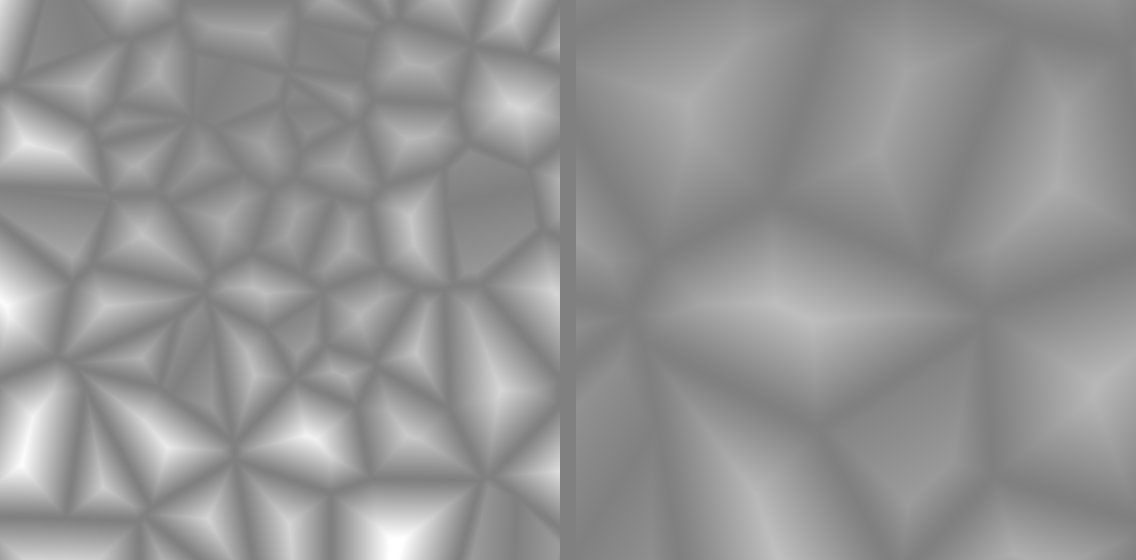
Left: the whole. Right: its middle third, enlarged.
This texture is drawn by a Shadertoy shader. Its source:

```glsl
const vec2 FOCUS = vec2(0.54, 0.74);       // where the cells are smallest
const float CORE_SPACING = 0.072;          // site spacing at the focus
const float SPACING_GROWTH = 0.019;        // added spacing per grid step outwards
const float JITTER = 1.5;
const ivec2 GRID_MIN = ivec2(-6, -7);
const ivec2 GRID_MAX = ivec2(6, 5);
const float VALLEY_GRAY = 0.503;
const float VALLEY_WIDTH = 0.005;          // rounding of the dark creases
const float CORE_SLOPE = 2.8;
const float OUTER_SLOPE = 4.8;
const float SLOPE_VARIATION = 0.5;
const float FOLD_SHARE = 0.13;             // share of low, folded cells
const float FOLD_TILT = 1.5;
const float FOLD_OFFSET = 0.05;
const float SEED = 17.0;

vec2 hash2(vec2 p) {
    vec3 q = fract(vec3(p.xyx) * vec3(0.1031, 0.1030, 0.0973));
    q += dot(q, q.yzx + 33.33);
    return fract((q.xx + q.yz) * q.zy);
}

// Jittered grid point, spread apart with distance from the focus
vec2 cellSite(ivec2 id) {
    vec2 g = vec2(id) + JITTER * (hash2(vec2(id) + SEED) - 0.5);
    return FOCUS + g * (CORE_SPACING + SPACING_GROWTH * length(g));
}

// Height of the faceted roof over the cell that contains p
float roofHeight(vec2 p) {
    // Nearest site
    float nearest = 1e9;
    vec2 site = vec2(0.0);
    ivec2 cell = ivec2(0);
    for (int y = GRID_MIN.y; y <= GRID_MAX.y; y++) {
        for (int x = GRID_MIN.x; x <= GRID_MAX.x; x++) {
            vec2 s = cellSite(ivec2(x, y));
            vec2 r = s - p;
            float d = dot(r, r);
            if (d < nearest) {
                nearest = d;
                site = s;
                cell = ivec2(x, y);
            }
        }
    }

    // Distance to the closest straight border
    float border = 1e9;
    for (int y = GRID_MIN.y; y <= GRID_MAX.y; y++) {
        for (int x = GRID_MIN.x; x <= GRID_MAX.x; x++) {
            vec2 s = cellSite(ivec2(x, y));
            vec2 across = s - site;
            float span = length(across);
            if (span > 1e-4) {
                border = min(border, dot(0.5 * (s + site) - p, across / span));
            }
        }
    }
    border = sqrt(border * border + VALLEY_WIDTH * VALLEY_WIDTH) - VALLEY_WIDTH;

    // Steeper roofs far from the focus
    vec2 traits = hash2(vec2(cell) + SEED + 61.0);
    float slope = mix(CORE_SLOPE, OUTER_SLOPE, smoothstep(0.05, 0.5, distance(site, FOCUS)));
    slope *= 1.0 + SLOPE_VARIATION * (traits.y - 0.5);
    float height = slope * border;

    // Some cells stay low, with one shallow fold
    if (traits.x < FOLD_SHARE) {
        vec2 foldTraits = hash2(vec2(cell) + SEED + 143.0);
        float angle = 6.2832 * traits.y;
        float offset = FOLD_OFFSET * foldTraits.y;
        float fold = abs(dot(p - site, vec2(cos(angle), sin(angle))) + offset);
        height = min(height, FOLD_TILT * foldTraits.x * fold);
    }
    return height;
}

void mainImage(out vec4 fragColor, in vec2 fragCoord) {
    vec2 p = fragCoord / iResolution.xy;
    float gray = VALLEY_GRAY + roofHeight(p);
    fragColor = vec4(vec3(min(gray, 1.0)), 1.0);
}
```
